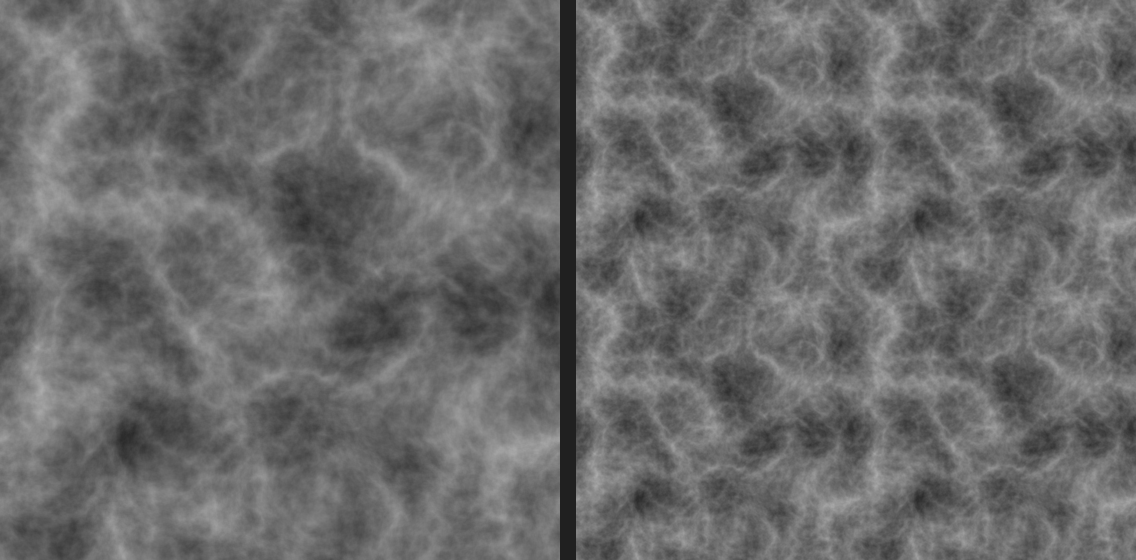
Left, the tile; right, the same tile 2 across and 2 down.
Reproduce this texture procedurally as a Shadertoy shader.

```glsl
// Seamless grey smoke: soft dark pockets divided by pale, wispy creases.

const float TAU = 6.28318;

// Pseudo-random unit gradient for a wrapped lattice cell
vec2 gradientAt(vec2 cell, float period, float seed) {
    uvec2 c = uvec2(mod(cell + 0.5, period));
    uint h = c.x * 374761u + c.y * 668265u + uint(seed) * 91813u + 7919u;
    h = (h ^ (h >> 13)) * 127413u;
    h = (h ^ (h >> 15)) * 974711u;
    h ^= h >> 16;
    float angle = TAU * float(h & 65535u) / 65536.0;
    return vec2(cos(angle), sin(angle));
}

// Gradient noise over the unit square, repeating after `period` cells.
// The seed also shifts the lattice so that octaves do not line up.
float wrappedNoise(vec2 uv, float period, float seed) {
    vec2 p = uv * period + fract(seed * vec2(0.618, 0.377));
    vec2 cell = floor(p);
    vec2 f = p - cell;
    vec2 blend = f * f * f * (f * (f * 6.0 - 15.0) + 10.0);
    vec2 e = vec2(1.0, 0.0);
    float a = dot(gradientAt(cell, period, seed), f);
    float b = dot(gradientAt(cell + e.xy, period, seed), f - e.xy);
    float c = dot(gradientAt(cell + e.yx, period, seed), f - e.yx);
    float d = dot(gradientAt(cell + e.xx, period, seed), f - e.xx);
    return mix(mix(a, b, blend.x), mix(c, d, blend.x), blend.y);
}

// Folded noise: near zero along creases, levelling off inside pockets
float pocket(float n) {
    float r = sqrt(n * n + 0.0003);
    return 1.7 * r / (1.0 + 2.0 * r);
}

// Coarse octaves form creased pockets, fine octaves add a cloudy grain
float smokeDepth(vec2 uv) {
    float sum = 0.0;
    float amplitude = 1.0;
    float period = 5.0;
    for (int octave = 0; octave < 7; octave++) {
        float n = wrappedNoise(uv, period, float(octave) + 1.0);
        sum += amplitude * (octave < 3 ? pocket(n) : n);
        amplitude *= 0.58;
        period *= 2.0;
    }
    return sum;
}

void mainImage(out vec4 fragColor, in vec2 fragCoord) {
    vec2 uv = fragCoord / iResolution.xy;

    // Gentle bending hides the lattice directions
    vec2 bend = vec2(wrappedNoise(uv, 6.0, 21.0), wrappedNoise(uv, 6.0, 22.0));
    vec2 bent = uv + 0.02 * bend;

    // Broad light and shade underneath the creased smoke
    float broad = wrappedNoise(bent, 4.0, 31.0);
    float grey = 0.425 + 0.39 * (0.39 - smokeDepth(bent) + 0.6 * broad);

    fragColor = vec4(vec3(clamp(grey, 0.0, 1.0)), 1.0);
}
```
